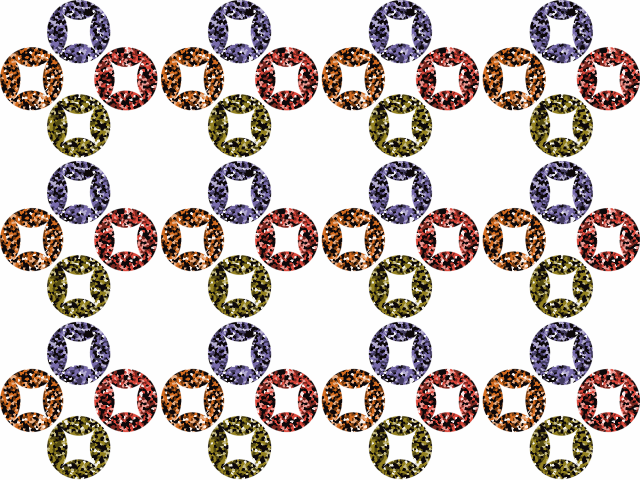
This pattern is drawn by a WebGL 2 fragment shader. Its source:

```glsl
#version 300 es
precision highp float;

uniform vec2 u_resolution;
out vec4 fragColor;

// Layout, in units of one tile
const float ROWS = 2.984;
const vec2 TILE_CENTRE = vec2(0.4896);
const float ARM = 0.2927;
const float DISC_RADIUS = 0.1962;

// Star cutout, in units of the disc radius
const vec2 STAR_TIP = vec2(0.54, 0.61);
const vec2 STAR_WAIST = vec2(0.355, 0.375);

// Glitter: flecks per tile, and cumulative shares of each tone
const float FLECKS = 70.0;
const float BLACK_SHARE = 0.36;
const float DARK_SHARE = 0.56;
const float BASE_SHARE = 0.81;
const float LIGHT_SHARE = 0.93;

const vec3 PAPER = vec3(0.995);
const vec3 BLACK = vec3(0.05, 0.03, 0.04);
const vec3 RED = vec3(0.86, 0.28, 0.23);
const vec3 PURPLE = vec3(0.47, 0.42, 0.67);
const vec3 ORANGE = vec3(0.83, 0.42, 0.12);
const vec3 OLIVE = vec3(0.58, 0.51, 0.13);
const vec3 GLITTER[4] = vec3[4](RED, PURPLE, ORANGE, OLIVE);

const int SAMPLES = 2;
const float QUARTER_TURN = 1.5707963;

vec3 hash3(vec2 p) {
    vec3 q = fract(p.xyx * vec3(0.1031, 0.1030, 0.0973));
    q += dot(q, q.yxz + 33.33);
    return fract((q.xxy + q.yzz) * q.zyx);
}

// Random value of the nearest cellular seed
float fleckTone(vec2 p) {
    vec2 cell = floor(p);
    float nearest = 9.0;
    float tone = 0.0;
    for (int y = -1; y <= 1; y++) {
        for (int x = -1; x <= 1; x++) {
            vec2 id = cell + vec2(x, y);
            vec3 h = hash3(id);
            vec2 toSeed = id + h.xy - p;
            float d = dot(toSeed, toSeed);
            if (d < nearest) {
                nearest = d;
                tone = h.z;
            }
        }
    }
    return tone;
}

vec3 glitter(vec2 p, vec3 base) {
    float tone = fleckTone(p);
    if (tone < BLACK_SHARE) return BLACK;
    if (tone < DARK_SHARE) return base * 0.55;
    if (tone < BASE_SHARE) return base;
    if (tone < LIGHT_SHARE) return mix(base, PAPER, 0.45);
    return mix(base, PAPER, 0.9);
}

// Circular bite through two tips, bulging inward to the waist
float bite(vec2 p, float halfChord, float tip, float waist) {
    float sagitta = tip - waist;
    float r = (halfChord * halfChord + sagitta * sagitta) / (2.0 * sagitta);
    return length(p - vec2(waist + r, 0.0)) - r;
}

float star(vec2 p) {
    p = abs(p);
    float sides = bite(p, STAR_TIP.y, STAR_TIP.x, STAR_WAIST.x);
    float ends = bite(p.yx, STAR_TIP.x, STAR_TIP.y, STAR_WAIST.y);
    vec2 box = p - STAR_TIP;
    return max(max(box.x, box.y), -min(sides, ends));
}

vec3 pattern(vec2 p, float edge) {
    vec2 local = fract(p) - TILE_CENTRE;
    vec3 colour = PAPER;
    // Four discs: right, top, left, bottom
    for (int i = 0; i < 4; i++) {
        float angle = float(i) * QUARTER_TURN;
        vec2 q = local - ARM * vec2(cos(angle), -sin(angle));
        float ring = max(length(q) - DISC_RADIUS, -star(q / DISC_RADIUS) * DISC_RADIUS);
        if (ring < edge) {
            vec3 flecks = glitter(q * FLECKS + 100.0 + 57.0 * float(i), GLITTER[i]);
            colour = mix(colour, flecks, smoothstep(edge, -edge, ring));
        }
    }
    return colour;
}

void main() {
    float pixel = ROWS / u_resolution.y;
    vec3 sum = vec3(0.0);
    // Supersampling softens the fleck edges
    for (int j = 0; j < SAMPLES; j++) {
        for (int i = 0; i < SAMPLES; i++) {
            vec2 offset = (vec2(i, j) + 0.5) / float(SAMPLES) - 0.5;
            vec2 point = gl_FragCoord.xy + offset;
            // Tiles are laid from the top left corner
            vec2 p = vec2(point.x, u_resolution.y - point.y) * pixel;
            sum += pattern(p, 0.5 * pixel);
        }
    }
    fragColor = vec4(sum / float(SAMPLES * SAMPLES), 1.0);
}
```
